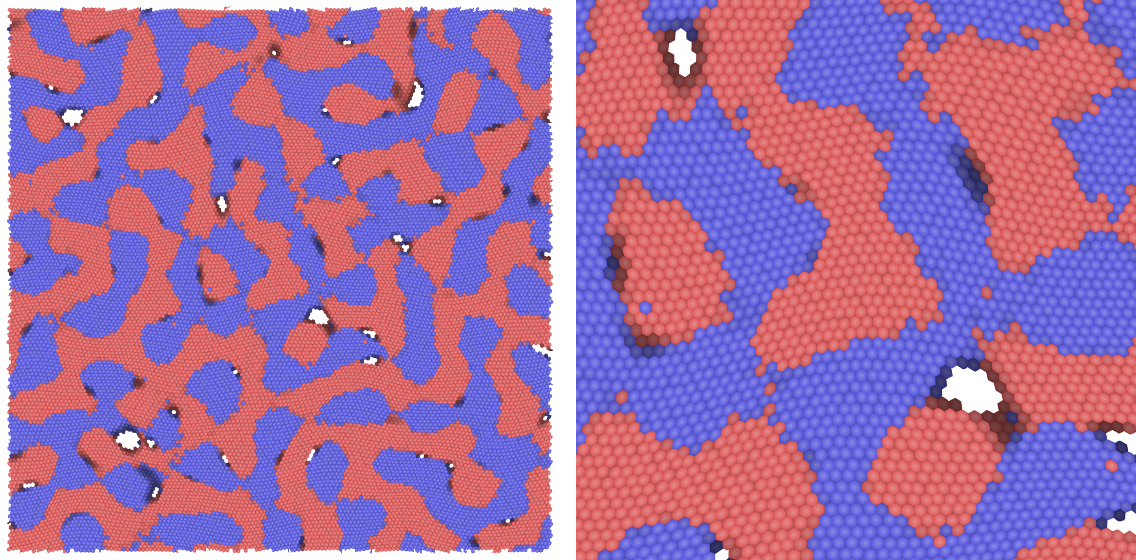
Left, the full canvas; right, a detail of the centre.
Reproduce this pattern procedurally as a Shadertoy shader.

```glsl
// Two kinds of packed round grains, red and blue, separated into winding domains.
// A gently warped hexagonal lattice places the grains; a sum of random plane waves
// picks each grain's kind, and small holes open where scattered seeds meet a border.

const float PITCH = 0.0071;            // grain spacing
const float JITTER = 0.13;             // grain displacement, in pitches
const float HALF_SIDE = 0.4835;        // half width of the packed square
const int   WAVES = 24;
const float WAVE_MIN = 38.0;           // range of domain wave numbers
const float WAVE_MAX = 72.0;
const float ROUGHNESS = 0.3;           // raggedness of domain borders
const float STRAY = 0.0012;            // share of grains of the wrong kind
const float HOLE_CELLS = 11.0;         // hole seeds per side
const float HOLE_MIN = 0.0038;
const float HOLE_EXTRA = 0.013;
const float SHADE_REACH = 0.008;       // width of the shadow around holes
const float ROW = 0.8660254;           // row height of the hexagonal lattice

const vec3 PAPER     = vec3(1.0);
const vec3 RED_CORE  = vec3(0.87, 0.54, 0.54);
const vec3 RED_BODY  = vec3(0.90, 0.40, 0.40);
const vec3 BLUE_CORE = vec3(0.53, 0.53, 0.87);
const vec3 BLUE_BODY = vec3(0.40, 0.40, 0.91);

vec2 hash2(vec2 p) {
    vec3 q = fract(p.xyx * vec3(0.1031, 0.1030, 0.0973));
    q += dot(q, q.yzx + 33.33);
    return fract((q.xx + q.yz) * q.zy);
}

// Bends the lattice so that its rows change direction slowly.
vec2 warp(vec2 p) {
    vec2 s = vec2(-1.0, 1.0);
    return p + 0.011 * s * sin(13.0 * p.yx + 4.0 * p + vec2(0.7, 2.1))
             + 0.004 * s * sin(31.0 * p.yx - 12.0 * p + vec2(4.0, 1.3));
}

// Random field of unit variance; its sign separates the two kinds.
float domainField(vec2 p) {
    float sum = 0.0;
    for (int i = 0; i < WAVES; i++) {
        vec2 h = hash2(vec2(float(i) + 3.0, 17.0));
        float angle = 2.39996 * float(i);
        float k = mix(WAVE_MIN, WAVE_MAX, h.x);
        sum += cos(k * dot(p, vec2(cos(angle), sin(angle))) + 6.2832 * h.y);
    }
    return sum * sqrt(2.0 / float(WAVES));
}

// Approximate distance to the nearest hole, negative inside.
float holeDistance(vec2 p, float field) {
    float borderDist = abs(field) / (0.5 * (WAVE_MIN + WAVE_MAX));
    vec2 cell = floor(p * HOLE_CELLS);
    float d = 1.0;
    for (int j = -1; j <= 1; j++)
    for (int i = -1; i <= 1; i++) {
        vec2 id = cell + vec2(i, j);
        vec2 seed = (id + hash2(id + 41.0)) / HOLE_CELLS;
        float radius = HOLE_MIN + HOLE_EXTRA * pow(hash2(id + 97.0).x, 6.0);
        d = min(d, length(vec2(0.6 * distance(p, seed), borderDist)) - radius);
    }
    return d;
}

// Colour of one grain at distance r (in pitches) from its centre; alpha is presence.
vec4 grain(vec2 id, vec2 centre, vec2 canvasPos, float r) {
    vec2 h = hash2(id + 211.0);
    float field = domainField(centre);
    float hole = holeDistance(centre, field);
    vec2 fromMid = abs(canvasPos - 0.5);
    float outer = max(fromMid.x, fromMid.y) + 0.003 * (h.x - 0.5);
    float present = step(0.0, hole) * step(outer, HALF_SIDE);

    float kind = field + ROUGHNESS * (h.x - 0.5)
               + 0.16 * sin(170.0 * centre.x + 60.0 * centre.y)
                      * sin(150.0 * centre.y - 70.0 * centre.x);
    bool isRed = (kind > 0.0) != (h.y < STRAY);
    float falloff = smoothstep(0.0, 0.42, r);
    vec3 col = isRed ? mix(RED_CORE, RED_BODY, falloff)
                     : mix(BLUE_CORE, BLUE_BODY, falloff);
    col *= 1.0 - 0.2 * smoothstep(0.36, 0.6, r);              // rim
    col *= mix(0.9, 1.0, smoothstep(0.0, 0.25, abs(kind)));   // domain border
    col *= mix(0.45, 1.0, smoothstep(0.0, SHADE_REACH, hole)); // hole shadow
    return vec4(col, present);
}

void mainImage(out vec4 fragColor, in vec2 fragCoord) {
    float side = min(iResolution.x, iResolution.y);
    vec2 p = (fragCoord - 0.5 * iResolution.xy) / side + 0.5;
    vec2 bent = warp(p);
    vec2 q = bent / PITCH;
    float pixel = 1.0 / (side * PITCH);

    // Two nearest grains of the lattice
    float d1 = 9.0, d2 = 9.0;
    vec2 id1, id2, c1, c2;
    float baseRow = floor(q.y / ROW + 0.5);
    for (int j = -1; j <= 1; j++)
    for (int i = -1; i <= 1; i++) {
        float row = baseRow + float(j);
        float shift = 0.5 * mod(row, 2.0);
        vec2 id = vec2(floor(q.x - shift + 0.5) + float(i), row);
        vec2 c = vec2(id.x + shift, row * ROW) + JITTER * (hash2(id) - 0.5);
        float d = distance(q, c);
        if (d < d1) { d2 = d1; id2 = id1; c2 = c1; d1 = d; id1 = id; c1 = c; }
        else if (d < d2) { d2 = d; id2 = id; c2 = c; }
    }
    vec4 g1 = grain(id1, c1 * PITCH, p + c1 * PITCH - bent, d1);
    vec4 g2 = grain(id2, c2 * PITCH, p + c2 * PITCH - bent, d2);

    // Round silhouettes against the paper, smooth seams between neighbours
    float disc = 1.0 - smoothstep(0.56 - 0.5 * pixel, 0.56 + 0.5 * pixel, d1);
    vec3 near = mix(PAPER, g1.rgb, g1.a * mix(disc, 1.0, g2.a));
    vec3 next = mix(PAPER, g2.rgb, g2.a);
    float seam = (d2 * d2 - d1 * d1) / (2.0 * distance(c1, c2));
    float w = smoothstep(-0.6 * pixel, 0.6 * pixel, seam);
    fragColor = vec4(mix(next, near, w), 1.0);
}
```
